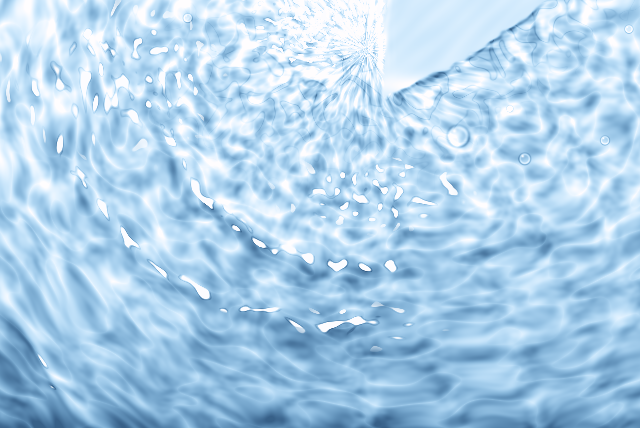
This texture is drawn by a Shadertoy shader. Its source:

```glsl
// Rippling blue water: curved wavelets around a bright splash, with glints and bubbles.
#define CENTER vec2(0.86, 0.883)
#define RING_FREQ 26.0
#define SPOKE_FREQ 9.0
#define WAVE_GAIN 0.62
#define CREST_GAIN 0.38
#define CHURN_FREQ 25.0
#define INNER_RADIUS 0.507
#define OUTER_RADIUS 0.63
#define GLINT_LEVEL 0.17

float hash(vec2 p) {
    return fract(sin(dot(p, vec2(127.1, 311.7))) * 43758.5);
}

float corner(vec2 cell, vec2 offset) {
    float a = 6.2832 * hash(cell);
    return dot(vec2(cos(a), sin(a)), offset);
}

// Gradient noise, centred on zero
float noise(vec2 p) {
    vec2 i = floor(p), f = p - i;
    vec2 u = f * f * f * (f * (f * 6.0 - 15.0) + 10.0);
    vec2 e = vec2(0.0, 1.0);
    return mix(mix(corner(i, f), corner(i + e.yx, f - e.yx), u.x),
               mix(corner(i + e.xy, f - e.xy), corner(i + 1.0, f - 1.0), u.x), u.y);
}

float bell(float x, float width) {
    x /= width;
    return exp(-x * x);
}

float spot(vec2 p, vec2 c, vec2 size) {
    vec2 d = (p - c) / size;
    return exp(-dot(d, d));
}

float span(float x, float a, float b, float soft) {
    return smoothstep(a - soft, a + soft, x) * (1.0 - smoothstep(b - soft, b + soft, x));
}

// Tone 0..1 to water colour, from steel blue to near white
vec3 waterColor(float t) {
    t = clamp(t, -0.15, 1.1);
    return vec3(0.31 + 0.63 * t, 0.49 + 0.73 * t - 0.25 * t * t, 0.65 + 0.72 * t - 0.37 * t * t);
}

void mainImage(out vec4 fragColor, in vec2 fragCoord) {
    vec2 p = fragCoord / iResolution.y;
    p.x *= 1.5 * iResolution.y / iResolution.x;

    // Ring coordinates, flattened on the right
    vec2 d = p - CENTER;
    d.x *= mix(1.0, 0.75, smoothstep(-0.1, 0.3, d.x));
    float ang = atan(d.x, -d.y);
    float wobble = noise(p * 7.0);
    float r = length(d) + 0.014 * wobble;
    vec2 w = vec2(r * RING_FREQ, ang * SPOKE_FREQ) + 0.6 * vec2(noise(p * 9.0 + 4.0), wobble);

    // Broad light
    float t = mix(0.37, 0.65, smoothstep(0.0, 0.65, p.y));
    t -= 0.3 * (1.0 - smoothstep(0.0, 0.06, p.y));
    t += 0.42 * spot(p, vec2(0.77, 0.97), vec2(0.2, 0.13));
    t += 0.14 * spot(p, vec2(0.1, 0.95), vec2(0.3, 0.15));
    t += 0.1 * spot(p, vec2(0.25, 0.3), vec2(0.2, 0.12));
    t -= 0.16 * spot(p, vec2(0.78, 0.2), vec2(0.2, 0.07));
    t -= 0.32 * spot(p, vec2(1.24, 0.43 + 0.15 * (p.x - 1.24)), vec2(0.11, 0.022));
    t -= 0.14 * spot(p, vec2(0.98, 0.38), vec2(0.2, 0.04));

    // Wavelets with pale crests
    float swell = noise(w) + 0.5 * noise(w * vec2(1.8, 2.0) + 17.0);
    float crest = pow(1.0 - min(abs(noise(w * vec2(0.8, 0.7) + 41.0)), 1.0), 5.0);
    float calm = mix(0.75, 1.0, smoothstep(0.2, 0.6, p.y));
    t += calm * (WAVE_GAIN * swell + CREST_GAIN * (crest - 0.4));
    t += 0.12 * noise(w * vec2(2.6, 3.6) + 9.0);

    // Churned water around the splash and along the sheet edge
    float x = p.x - 0.93;
    float edge = 0.785 + 0.42 * x + 0.55 * x * x + 0.012 * noise(p * 32.0);
    float churn = spot(p, vec2(0.72, 0.83), vec2(0.25, 0.16));
    churn = max(churn, 0.8 * bell(p.y - edge + 0.05, 0.12) * smoothstep(0.85, 1.0, p.x));
    float cells = noise(p * CHURN_FREQ + 1.3 * vec2(noise(p * 14.0), noise(p * 14.0 + 8.0)));
    t += churn * (0.65 * cells - 0.3 * bell(cells + 0.1, 0.05) + 0.06);

    // Two long crests with a shaded trough outside each
    float inner = r - INNER_RADIUS;
    float outer = r - OUTER_RADIUS - 0.09 * abs(ang);
    float onInner = span(ang, -1.35, 0.15, 0.15);
    float onOuter = span(ang, -1.3, 0.1, 0.1);
    t -= 0.34 * onInner * bell(inner - 0.022, 0.018) + 0.2 * onOuter * bell(outer - 0.02, 0.018);
    t += 0.16 * onInner * bell(inner + 0.03, 0.022);

    // Small wave crossing the lower left corner
    float bow = 0.277 - 1.27 * p.x - p.y + 0.02 * sin(p.x * 30.0);
    t -= 0.2 * smoothstep(0.0, 0.04, bow) + 0.3 * bell(bow - 0.012, 0.014);
    t += 0.15 * bell(bow + 0.025, 0.02);

    // Glints drawn out along the rings
    float streak = noise(vec2(r * 46.0, ang * 15.0) + 1.2 * wobble + 23.0);
    float shine = 0.36 * max(onInner * bell(inner, 0.014), onOuter * bell(outer, 0.015));
    shine = max(shine, 0.22 * spot(p, vec2(0.88, 0.55), vec2(0.25, 0.09)));
    shine = max(shine, 0.21 * spot(p, vec2(0.25, 0.82), vec2(0.3, 0.2)));
    shine = max(shine, 0.3 * spot(p, vec2(0.1, 0.12), vec2(0.07, 0.06)) * bell(bow, 0.02));
    shine = max(shine, 0.42 * spot(p, vec2(0.77, 0.97), vec2(0.18, 0.12)));
    shine = max(shine, 0.18 * spot(p, vec2(0.86, 0.24), vec2(0.2, 0.06)));
    float glint = smoothstep(GLINT_LEVEL, GLINT_LEVEL + 0.07, streak + shine - 0.27);
    glint *= smoothstep(0.04, 0.14, shine);
    t -= 0.22 * bell(streak + shine - 0.39, 0.04) * smoothstep(0.08, 0.2, shine);

    // Smooth sheet at the top, bounded by a falling jet
    float jet = p.x - 0.9 - 0.02 * noise(p * vec2(30.0, 12.0));
    float sheet = smoothstep(-0.006, 0.006, jet) * smoothstep(-0.004, 0.004, p.y - edge);
    float sheetTone = 0.83 + 0.1 * noise(vec2(p.x + p.y, p.y - p.x) * vec2(5.0, 25.0));
    sheetTone += 0.3 * spot(p, vec2(0.95, 0.8), vec2(0.06, 0.025));
    t = mix(t, sheetTone, sheet);
    t -= 0.4 * bell(p.y - edge + 0.006, 0.006) * span(p.x, 0.93, 1.27, 0.02);
    float fall = bell(jet + 0.015, 0.022) * smoothstep(0.78, 0.9, p.y);
    t += fall * (0.35 + 0.8 * noise(p * vec2(70.0, 14.0)));
    glint *= 1.0 - sheet;

    // Bubbles: centre and radius
    vec3 bubbles[6] = vec3[6](vec3(1.074, 0.682, 0.026), vec3(1.23, 0.629, 0.014),
        vec3(1.418, 0.672, 0.011), vec3(0.44, 0.958, 0.011),
        vec3(1.195, 0.746, 0.008), vec3(1.474, 0.932, 0.01));
    for (int i = 0; i < 6; i++) {
        vec2 q = (p - bubbles[i].xy) / bubbles[i].z;
        float rim = length(q);
        t -= 0.4 * bell(rim - 1.0, 0.13) * (0.7 - 0.3 * q.y);
        t += 0.25 * bell(rim - 0.75, 0.15);
        glint = max(glint, spot(q, vec2(-0.35, 0.45), vec2(0.22)));
    }

    vec3 color = mix(waterColor(t), vec3(0.99, 0.99, 1.0), glint);
    fragColor = vec4(clamp(color, 0.0, 1.0), 1.0);
}
```
